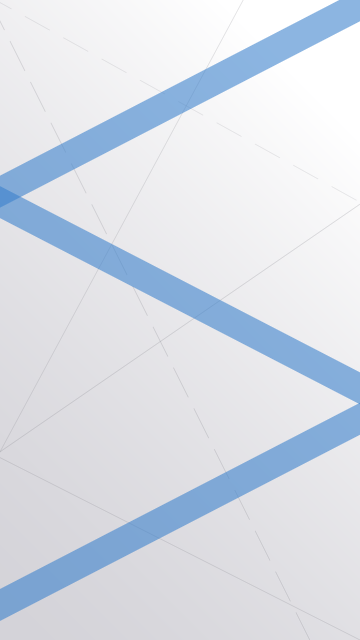
This background is drawn by a Shadertoy shader. Its source:

```glsl
// A pale diagonal gradient crossed by hairlines, some of them dashed, under
// three translucent blue bands that zigzag from edge to edge.
// Each stroke is a signed distance to a line, blended by its pixel coverage.

const float RIGHT = 0.5625;              // right edge, in canvas heights
const vec3 SHADE = vec3(0.832, 0.828, 0.850);
const vec3 LIGHT = vec3(1.0);
const vec3 INK   = vec3(0.52, 0.52, 0.55);
const vec3 BLUE  = vec3(0.22, 0.50, 0.80);

// x: distance along the line from a towards b, y: signed distance across it
vec2 lineCoords(vec2 p, vec2 a, vec2 b) {
    vec2 dir = normalize(b - a);
    vec2 q = p - a;
    return vec2(dot(q, dir), dir.x * q.y - dir.y * q.x);
}

// Share of a pixel covered by a stroke, also right for strokes below one pixel
float strokeCoverage(float d, float halfWidth, float pixel) {
    float upper = min(d + halfWidth, 0.5 * pixel);
    float lower = max(d - halfWidth, -0.5 * pixel);
    return clamp((upper - lower) / pixel, 0.0, 1.0);
}

// Repeating dashes: each starts at phase and fills the given part of a period
float dashes(float along, float period, float phase, float fill, float pixel) {
    float cell = fract(along / period - phase - 0.5 * fill + 0.5) - 0.5;
    float edge = 0.5 * fill * period - abs(cell) * period;
    return clamp(edge / pixel + 0.5, 0.0, 1.0);
}

vec3 paperGradient(vec2 p) {
    float t = clamp((p.x + p.y - 0.05) / 1.3, 0.0, 1.0);
    return mix(SHADE, LIGHT, pow(t, 1.35));
}

float hairline(vec2 uv, float pixel) {
    return strokeCoverage(uv.y, 0.0006, pixel);
}

vec3 addBand(vec3 col, vec2 p, float leftY, float rightY, float pixel) {
    vec2 uv = lineCoords(p, vec2(0.0, leftY), vec2(RIGHT, rightY));
    return mix(col, BLUE, 0.58 * strokeCoverage(uv.y, 0.0222, pixel));
}

void mainImage(out vec4 fragColor, in vec2 fragCoord) {
    float pixel = 1.0 / iResolution.y;
    vec2 p = fragCoord * pixel;
    vec3 col = paperGradient(p);

    // Solid hairlines fanning out from the left edge
    vec2 steep   = lineCoords(p, vec2(0.0, 0.294), vec2(0.380, 1.0));
    vec2 rising  = lineCoords(p, vec2(0.0, 0.294), vec2(RIGHT, 0.681));
    vec2 falling = lineCoords(p, vec2(0.0, 0.285), vec2(RIGHT, 0.0));
    col = mix(col, INK, 0.26 * hairline(steep, pixel));
    col = mix(col, INK, 0.30 * hairline(rising, pixel));
    col = mix(col, INK, 0.28 * hairline(falling, pixel));

    // Dashed hairlines descending from the upper left
    vec2 longDash  = lineCoords(p, vec2(0.0, 0.967), vec2(0.484, 0.0));
    vec2 faintDash = lineCoords(p, vec2(0.0, 0.996), vec2(RIGHT, 0.684));
    float longMask  = dashes(longDash.x, 0.0713, 0.49, 0.73, pixel);
    float faintMask = dashes(faintDash.x, 0.0685, 0.65, 0.65, pixel);
    col = mix(col, INK, 0.30 * hairline(longDash, pixel) * longMask);
    col = mix(col, INK, 0.20 * hairline(faintDash, pixel) * faintMask);

    // Translucent zigzag; crossings darken where two bands overlap
    col = addBand(col, p, 0.7005, 0.9918, pixel);
    col = addBand(col, p, 0.6842, 0.3932, pixel);
    col = addBand(col, p, 0.0547, 0.3457, pixel);

    fragColor = vec4(col, 1.0);
}
```
